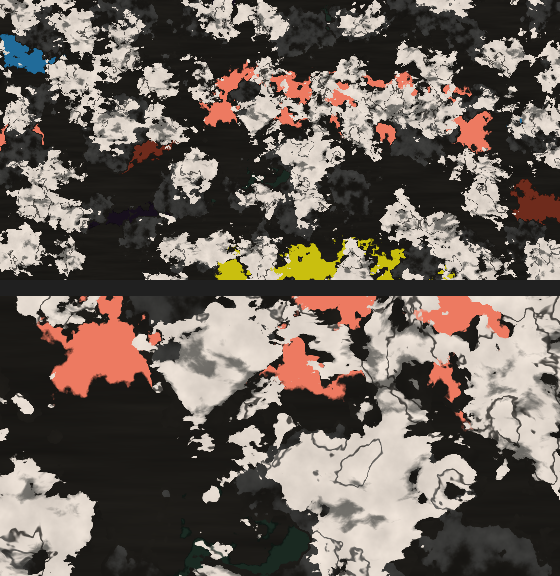
Top, the full canvas; bottom, a detail of the centre.
This pattern is drawn by a Shadertoy shader. Its source:

```glsl
// Abstract painting: ragged white and charcoal dabs over bright colour patches on black.

#define WHITE_CELL   0.168
#define WHITE_RADIUS vec2(0.071, 0.054)
#define WHITE_SHARE  0.76
#define GREY_CELL    0.20
#define GREY_RADIUS  vec2(0.088, 0.072)
#define GREY_SHARE   0.55
#define FRINGE       0.008
#define RAGGED       0.15
#define EDGE         0.002

const vec3 BLACK  = vec3(0.105, 0.098, 0.086);
const vec3 GREY   = vec3(0.205, 0.205, 0.200);
const vec3 CHALK  = vec3(0.88, 0.84, 0.80);
const vec3 ASH    = vec3(0.43, 0.42, 0.40);
const vec3 SALMON = vec3(0.93, 0.48, 0.38);
const vec3 YELLOW = vec3(0.79, 0.75, 0.06);
const vec3 RUST   = vec3(0.43, 0.17, 0.11);
const vec3 BLUE   = vec3(0.13, 0.42, 0.60);
const vec3 GREEN  = vec3(0.10, 0.16, 0.13);
const vec3 PURPLE = vec3(0.09, 0.06, 0.11);

vec2 hash2(vec2 p) {
    vec3 q = fract(p.xyx * vec3(0.1031, 0.1030, 0.0973));
    q += dot(q, q.yzx + 33.33);
    return fract((q.xx + q.yz) * q.zy);
}

float noise(vec2 p) {
    vec2 i = floor(p), f = fract(p);
    f = f * f * (3.0 - 2.0 * f);
    return mix(mix(hash2(i).x, hash2(i + vec2(1, 0)).x, f.x),
               mix(hash2(i + vec2(0, 1)).x, hash2(i + vec2(1, 1)).x, f.x), f.y);
}

// Fractal noise centred on zero
float fbm(vec2 p) {
    float sum = 0.0, amp = 0.5;
    for (int i = 0; i < 5; i++) {
        sum += amp * (noise(p) - 0.5);
        p = mat2(1.6, 1.2, -1.2, 1.6) * p + 17.3;
        amp *= 0.5;
    }
    return sum;
}

mat2 rotate(float a) { return mat2(cos(a), sin(a), -sin(a), cos(a)); }

// Depth inside the nearest scattered oval, negative outside
float dabs(vec2 p, float cell, vec2 radius, float share, float seed) {
    float depth = -1.0;
    for (int j = -1; j <= 1; j++)
    for (int i = -1; i <= 1; i++) {
        vec2 id = floor(p / cell) + vec2(i, j);
        vec2 place = hash2(id + seed), kind = hash2(id + seed + 57.0);
        if (kind.x > share) continue;
        vec2 q = rotate(1.6 * (kind.y - 0.4)) * (p - (id + 0.15 + 0.7 * place) * cell);
        vec2 size = radius * (0.7 + 0.6 * fract(kind.y * 7.0));
        depth = max(depth, (1.0 - length(q / size)) * size.y);
    }
    return depth;
}

float cover(float depth) {
    float w = max(EDGE, 0.8 / iResolution.y);
    return smoothstep(-w, w, depth);
}

// Lays a ragged capsule of paint from a to b, thinner and darker at its rim
void patchPaint(inout vec3 col, vec2 p, vec2 a, vec2 b, float radius, float rough, vec3 paint) {
    vec2 ab = b - a;
    float t = clamp(dot(p - a, ab) / dot(ab, ab), 0.0, 1.0);
    float depth = radius - length(p - a - ab * t) + rough;
    vec3 tone = mix(paint * 0.5, paint, smoothstep(0.0, 0.006, depth));
    col = mix(col, tone, cover(depth));
}

void mainImage(out vec4 fragColor, in vec2 fragCoord) {
    vec2 p = fragCoord / iResolution.y;

    // Shared brush textures
    float broad = fbm(p * 11.0);
    float fine = fbm(p * 42.0 + 9.0);
    float streak = fbm(p * vec2(7.0, 75.0) + 31.0);
    float rough = RAGGED * broad + 0.07 * fine;
    vec2 warped = p + 0.05 * vec2(broad, fbm(p * 11.0 + 50.0));

    // Black ground with dry horizontal strokes
    vec3 col = BLACK * (1.0 + 0.5 * streak);

    // Colour patches
    patchPaint(col, warped, vec2(0.85, 0.31), vec2(1.04, 0.34), 0.070, rough, GREEN);
    patchPaint(col, warped, vec2(1.18, 0.92), vec2(1.28, 0.91), 0.055, rough, GREEN);
    patchPaint(col, warped, vec2(0.30, 0.22), vec2(0.56, 0.22), 0.040, rough, PURPLE);
    patchPaint(col, warped, vec2(0.78, 0.94), vec2(0.78, 1.00), 0.050, rough, PURPLE);
    patchPaint(col, warped, vec2(0.00, 0.80), vec2(0.15, 0.79), 0.070, rough, BLUE);
    patchPaint(col, warped, vec2(1.86, 0.57), vec2(1.92, 0.54), 0.045, rough, BLUE);
    patchPaint(col, warped, vec2(0.44, 0.47), vec2(0.57, 0.49), 0.075, rough, RUST);
    patchPaint(col, warped, vec2(1.88, 0.27), vec2(2.00, 0.25), 0.055, rough, RUST);
    patchPaint(col, warped, vec2(0.00, 0.49), vec2(0.09, 0.50), 0.070, rough, SALMON);
    patchPaint(col, warped, vec2(0.83, 0.67), vec2(1.65, 0.58), 0.120, rough, SALMON);
    patchPaint(col, warped, vec2(0.84, 0.02), vec2(1.56, 0.02), 0.095, rough, YELLOW);

    // Charcoal and white dabs share a torn black fringe
    float greyDepth = dabs(warped, GREY_CELL, GREY_RADIUS, GREY_SHARE, 13.0) + rough;
    float whiteDepth = dabs(warped, WHITE_CELL, WHITE_RADIUS, WHITE_SHARE, 101.0) + rough;
    float torn = 0.10 * fbm(p * 30.0 + 77.0);
    float fringe = max(greyDepth, whiteDepth) + FRINGE + torn;
    col = mix(col, BLACK * (1.0 + 0.6 * fine), cover(fringe));

    // Charcoal body with mottled wear
    float wear = smoothstep(-0.22, 0.08, fine + 0.5 * broad);
    col = mix(col, GREY * (1.0 + 0.9 * fine), 0.9 * wear * cover(greyDepth - 0.006 + torn));

    // White body: scraped ridges, grey hollows and dark cracks
    float relief = fbm(rotate(0.5) * (warped * vec2(38.0, 55.0)) + 120.0);
    vec3 white = mix(ASH, CHALK, smoothstep(-0.17, 0.03, relief + 0.4 * broad));
    white *= 1.0 + 0.2 * fine;
    float crack = smoothstep(0.005, 0.025, abs(fbm(warped * 19.0 + 200.0) + 0.10));
    float whiteCover = cover(whiteDepth + 0.12 * relief) * mix(0.25, 1.0, crack);
    col = mix(col, white, whiteCover);

    fragColor = vec4(clamp(col, 0.0, 1.0), 1.0);
}
```
